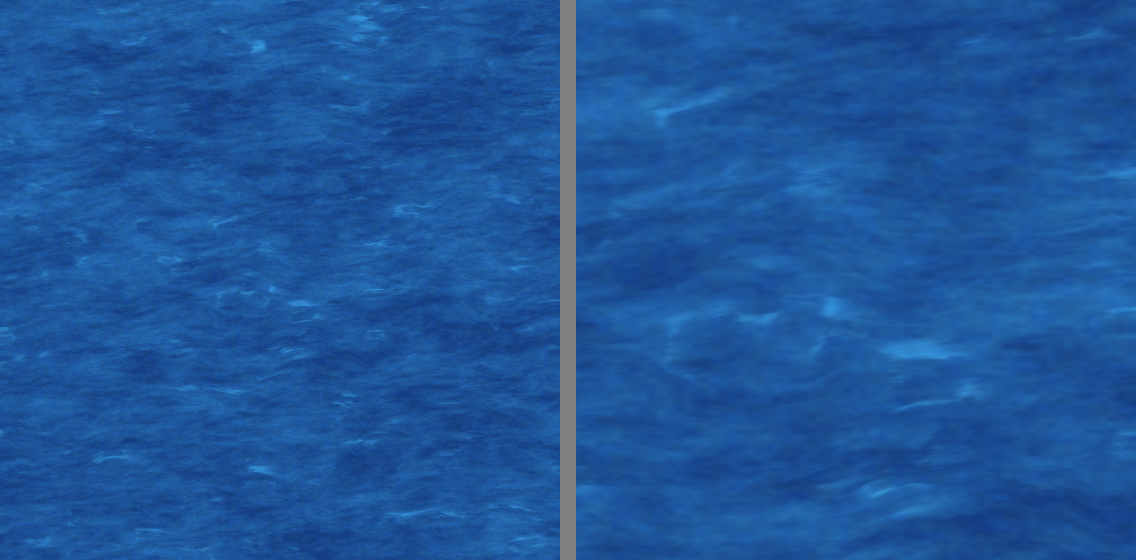
Left: the whole. Right: its middle third, enlarged.
A Shadertoy shader for this texture:

```glsl
// Deep blue open water with fine wind ripples, dark swells and small bright crests.

float hash(vec2 cell) {
    vec3 h = fract(cell.xyx * vec3(0.1031, 0.1030, 0.0973));
    h += dot(h, h.yzx + 33.33);
    return fract((h.x + h.y) * h.z);
}

// Smooth value noise, centred on zero
float noise(vec2 p) {
    vec2 cell = floor(p), f = fract(p);
    f = f * f * f * (f * (f * 6.0 - 15.0) + 10.0);
    float low = mix(hash(cell), hash(cell + vec2(1, 0)), f.x);
    float high = mix(hash(cell + vec2(0, 1)), hash(cell + vec2(1, 1)), f.x);
    return mix(low, high, f.y) - 0.5;
}

// Layered noise; each octave is shifted and slightly sheared to hide the grid
float fbm(vec2 p) {
    float sum = 0.0, amplitude = 1.0;
    for (int i = 0; i < 4; i++) {
        sum += amplitude * noise(p);
        p = mat2(1.9, 0.22, -0.3, 2.05) * p + vec2(17.3, 41.7);
        amplitude *= 0.6;
    }
    return sum;
}

// Thin wavy lines where the noise crosses zero
float ridge(vec2 p) {
    return 1.0 - smoothstep(0.0, 0.28, abs(noise(p)));
}

void mainImage(out vec4 fragColor, in vec2 fragCoord) {
    vec2 uv = fragCoord / iResolution.y;

    // Bend the surface so that streaks wander and mostly rise to the right
    vec2 water = uv;
    water.y += 0.016 * noise(uv * vec2(9.0, 14.0) + 5.0)
             + 0.007 * noise(uv * vec2(26.0, 38.0) + 9.0) - 0.06 * uv.x;
    water.x += 0.03 * noise(uv * vec2(12.0, 30.0) + 31.0);

    // Broad swells, mid-sized patches and fine ripples
    float swell = fbm(water * vec2(3.5, 8.0) + 3.0);
    float patches = fbm(water * vec2(11.0, 36.0) + 60.0);
    float ripples = fbm(water * vec2(34.0, 115.0) + 110.0);
    float lines = ridge(water * vec2(24.0, 85.0) + 210.0) - 0.4;
    float grain = noise(uv * vec2(190.0, 300.0) + 400.0);
    float tone = 1.7 * swell + 1.9 * patches + 1.7 * ripples
               + 0.35 * lines + 0.9 * grain;

    // Sparse crests gather in the lighter patches
    float gust = smoothstep(0.12, 0.55, noise(water * vec2(15.0, 36.0) + 320.0) + 0.25 * patches);
    float crest = gust * ridge(water * vec2(30.0, 75.0) + 510.0)
                * smoothstep(-0.3, 0.5, ripples + 0.4 * swell);

    // Blue ramp, with a little drift between greener and purer blue
    vec3 color = vec3(0.113, 0.330, 0.602) + vec3(0.014, 0.039, 0.041) * clamp(tone, -2.2, 2.6);
    color += vec3(0.06, 0.15, 0.15) * crest;
    float drift = noise(uv * vec2(120.0, 170.0) + 700.0);
    color += vec3(0.012, 0.008, -0.04) * drift;

    fragColor = vec4(color, 1.0);
}
```
